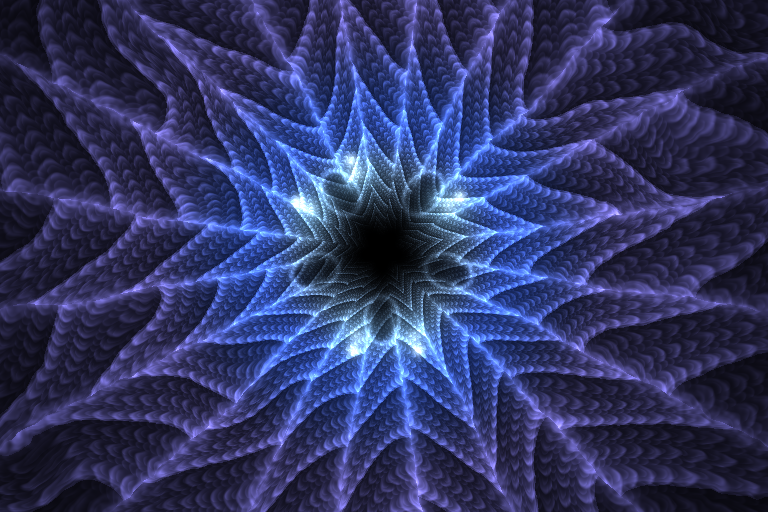
Write a WebGL 1 fragment shader that draws this background.

```glsl
precision highp float;
uniform vec2 u_resolution;

const float TAU = 6.2831853;
const float SPINES = 20.0;
const vec2 CENTER = vec2(-0.004, 0.012);

float hash(vec2 p) {
  return fract(sin(dot(p, vec2(127.1, 311.7))) * 4375.85);
}

float noise(vec2 p) {
  vec2 i = floor(p), f = fract(p);
  f = f * f * (3.0 - 2.0 * f);
  vec2 e = vec2(0.0, 1.0);
  return mix(mix(hash(i), hash(i + e.yx), f.x),
             mix(hash(i + e.xy), hash(i + e.yy), f.x), f.y);
}

// Ramp that rises slowly and drops softly at each whole number
float ramp(float t, float softness) {
  float e = fract(t);
  return e * e * (1.0 - smoothstep(1.0 - softness, 1.0, e));
}

// Ladders of stacked arcs, each column darker towards its start
float scales(vec2 q) {
  float column = fract(q.x);
  float x = column - 0.5;
  float shade = smoothstep(0.0, 0.6, column) * (1.0 - smoothstep(0.92, 1.0, column));
  return shade * ramp(q.y + 3.6 * x * x + 0.37 * floor(q.x), 0.3);
}

// Sickle-shaped membranes sweeping across a gap, from 0 to 1
float membrane(float gap, float logR, float seed, float warp) {
  float sweep = 2.9 * logR - 1.25 * pow(gap, 1.7) + 3.0 * seed + 0.6 * warp;
  float shade = fract(sweep);
  float edge = pow(ramp(sweep, 0.06), 5.0);
  float coarse = scales(vec2(3.0 * sweep, 8.0 * gap + 5.0 * logR));
  float fine = scales(vec2(6.0 * sweep + 0.5, 15.0 * gap + 8.0 * logR));
  float lit = mix(0.35, 1.0, shade);
  return 0.13 + 0.15 * shade + 0.5 * edge + lit * (0.75 * coarse + 0.3 * fine);
}

// Thin fuzzy ray, d away from its axis
float spine(float d, float r, float grain) {
  float width = 0.005 + 0.009 * smoothstep(0.15, 0.6, r);
  return exp(-d / width) * (0.65 + 0.5 * grain) * smoothstep(0.09, 0.2, r);
}

// Distance measure from the nearest of five oval pockets around the hole
float pocketDistance(float angle, float r) {
  float a = (fract((angle + TAU * 0.25) * 5.0 / TAU + 0.5) - 0.5) * TAU / 5.0;
  vec2 q = r * vec2(cos(a), sin(a)) - vec2(0.137, 0.0);
  return length(q * vec2(0.85, 1.2));
}

vec3 tint(float r) {
  vec3 steel = vec3(0.46, 0.60, 0.76);
  vec3 blue = vec3(0.32, 0.47, 0.95);
  vec3 violet = vec3(0.41, 0.39, 0.73);
  vec3 c = mix(steel, blue, smoothstep(0.14, 0.24, r));
  return mix(c, violet, smoothstep(0.25, 0.47, r));
}

vec3 sparkle(vec2 p, float radius, float degrees) {
  float a = radians(degrees);
  vec2 axis = vec2(cos(a), sin(a));
  vec2 q = vec2(dot(p, axis) - radius, dot(p, vec2(-axis.y, axis.x)));
  float core = exp(-dot(q, q) / 0.00013);
  q.x += 0.027;
  float tail = exp(-dot(q, q) / 0.00022);
  float halo = exp(-dot(q, q) / 0.0022);
  return vec3(0.95, 1.0, 0.96) * (0.85 * core + 0.42 * tail) + vec3(0.20, 0.32, 0.38) * halo;
}

void main() {
  vec2 p = (gl_FragCoord.xy - 0.5 * u_resolution) / u_resolution.y - CENTER;
  float r = max(length(p), 0.001);
  float angle = atan(p.y, p.x);
  float logR = log(r);

  // Gap between two neighbouring spines, swept either way
  float warp = noise(p * 7.0) - 0.5;
  float bend = 0.05 * warp + 0.012 * (noise(p * 45.0) - 0.5);
  float turn = (angle + bend) * SPINES / TAU - 0.5;
  float id = mod(floor(turn), SPINES);
  float gap = fract(turn);
  float seed = hash(vec2(id, 3.0));
  float spineDistance = min(gap, 1.0 - gap) * TAU / SPINES * r;
  float swept = mix(gap, 1.0 - gap, step(0.5, hash(vec2(id, 8.0))));

  // Webbing, pockets and spines
  float value = membrane(swept, logR, seed, warp);
  float pocket = pocketDistance(angle, r);
  value *= mix(0.45, 1.0, smoothstep(0.02, 0.042, pocket));
  value += 0.28 * exp(-pow((pocket - 0.04) / 0.005, 2.0));
  float grain = noise(p * 110.0);
  value += 0.6 * spine(spineDistance, r, grain);
  value *= 0.95 + 0.2 * grain;

  // Light around the dark hole, fading to the corners
  float hole = 0.03 + 0.008 * cos(5.0 * (angle + TAU * 0.25));
  float light = smoothstep(hole, hole + 0.11, r);
  light *= mix(1.2, 0.55, smoothstep(0.40, 0.92, r));
  light *= 1.0 + 0.3 * exp(-pow((r - 0.22) / 0.08, 2.0));
  vec3 color = tint(r) * value * light;
  color += vec3(0.01, 0.035, 0.12) * exp(-pow((r - 0.25) / 0.10, 2.0));

  // Hot points on the inner ring
  vec3 hot = sparkle(p, 0.184, 34.0) + sparkle(p, 0.185, 109.0)
           + sparkle(p, 0.190, 150.0) + sparkle(p, 0.204, 254.0)
           + sparkle(p, 0.209, 290.0);
  color += hot * (0.65 + 0.6 * value);

  gl_FragColor = vec4(clamp(color, 0.0, 1.0), 1.0);
}
```
